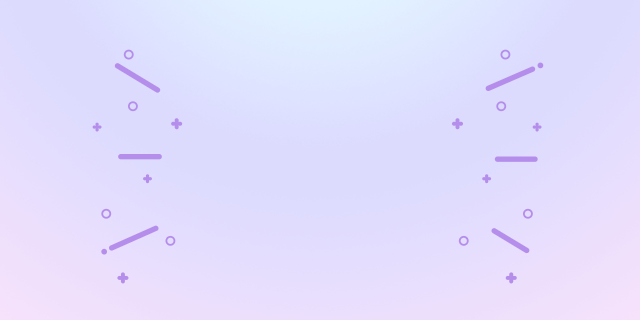
A Shadertoy shader for this background:

```glsl
// Pastel radial glow framed by mirrored confetti of strokes, rings, plus signs and dots.

// Layout units: the canvas height is UNITS tall, y runs downward, x is centred on 384
const float UNITS = 384.0;
const float MIRROR_X = 380.5;

const vec3 GLOW_BLUE = vec3(0.887, 0.952, 1.0);
const vec3 LAVENDER  = vec3(0.863, 0.860, 0.998);
const vec3 PINK      = vec3(0.975, 0.887, 0.983);
const vec3 VIOLET    = vec3(0.708, 0.555, 0.920);

const vec2  GLOW_CENTER = vec2(384.0, -180.0);
const vec2  GLOW_RANGE  = vec2(185.0, 355.0);
const vec2  PINK_RANGE  = vec2(415.0, 700.0);
const float GRAIN_SIZE = 1.5;
const float GRAIN_SPREAD = 10.0;

const float STROKE_RADIUS = 3.2;
const float DOT_RADIUS = 3.4;
const float RING_RADIUS = 4.8;
const float RING_HALF_WIDTH = 1.1;
const float PLUS_THICKNESS = 0.36;

// Stroke end points (xy, zw)
const vec4 STROKES[6] = vec4[6](
    vec4(141, 79, 189, 108), vec4(145, 188, 191, 188), vec4(134, 297.5, 187, 274),
    vec4(586, 106, 639, 83), vec4(597, 191, 642, 191), vec4(593, 277, 632, 300.5));
const vec2 DOTS[2] = vec2[2](vec2(125, 302), vec2(648.5, 78.5));

// Left-hand ornaments, repeated by the mirror; plus z is the arm length
const vec2 RINGS[4] = vec2[4](
    vec2(154.5, 65.5), vec2(159.5, 127.5), vec2(127.5, 256.5), vec2(204.5, 289));
const vec3 PLUSES[4] = vec3[4](
    vec3(116.5, 152.5, 5.3), vec3(212, 148.5, 6.6),
    vec3(177, 214.5, 5.3), vec3(147.5, 333.5, 6.6));

float hash(vec2 cell) {
    return fract(sin(dot(cell, vec2(127.1, 311.7))) * 43758.5453);
}

float segmentDistance(vec2 p, vec2 a, vec2 b) {
    vec2 ab = b - a;
    float t = clamp(dot(p - a, ab) / dot(ab, ab), 0.0, 1.0);
    return length(p - a - ab * t);
}

float plusDistance(vec2 p, float arm) {
    p = abs(p);
    if (p.y > p.x) p = p.yx;
    float thickness = arm * PLUS_THICKNESS;
    return length(vec2(max(p.x - arm + thickness, 0.0), p.y)) - thickness;
}

vec3 background(vec2 p) {
    // Grain softens the bands of the gradient
    float grain = hash(floor(p / GRAIN_SIZE)) - 0.5;
    float r = length(p - GLOW_CENTER) + grain * GRAIN_SPREAD;
    float glow = clamp((r - GLOW_RANGE.x) / (GLOW_RANGE.y - GLOW_RANGE.x), 0.0, 1.0);
    float blush = clamp((r - PINK_RANGE.x) / (PINK_RANGE.y - PINK_RANGE.x), 0.0, 1.0);
    return mix(mix(GLOW_BLUE, LAVENDER, glow), PINK, blush);
}

float confettiDistance(vec2 p) {
    float d = UNITS;
    for (int i = 0; i < 6; i++)
        d = min(d, segmentDistance(p, STROKES[i].xy, STROKES[i].zw) - STROKE_RADIUS);
    for (int i = 0; i < 2; i++)
        d = min(d, length(p - DOTS[i]) - DOT_RADIUS);

    // Fold the right side onto the left
    vec2 q = vec2(MIRROR_X - abs(p.x - MIRROR_X), p.y);
    for (int i = 0; i < 4; i++) {
        float ring = abs(length(q - RINGS[i]) - RING_RADIUS) - RING_HALF_WIDTH;
        d = min(d, min(ring, plusDistance(q - PLUSES[i].xy, PLUSES[i].z)));
    }
    return d;
}

void mainImage(out vec4 fragColor, in vec2 fragCoord) {
    float pixel = UNITS / iResolution.y;
    vec2 p = vec2(fragCoord.x - 0.5 * iResolution.x, iResolution.y - fragCoord.y) * pixel;
    p.x += UNITS;

    float coverage = clamp(0.5 - confettiDistance(p) / pixel, 0.0, 1.0);
    fragColor = vec4(mix(background(p), VIOLET, coverage), 1.0);
}
```
